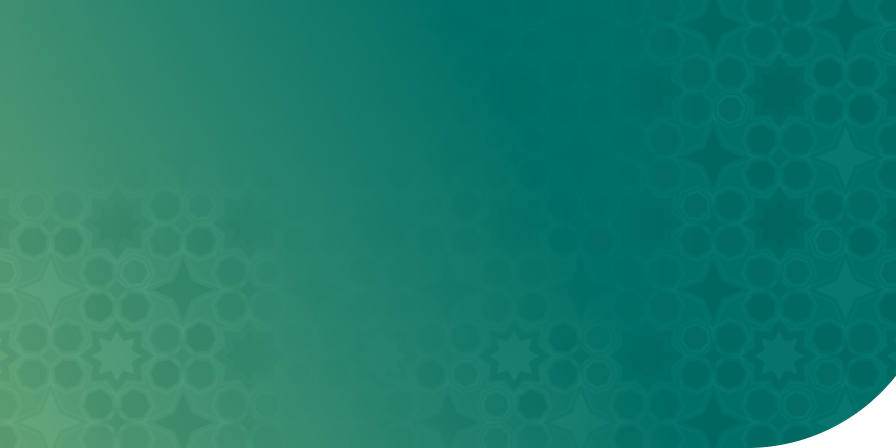
Give the GLSL for this background, as a Shadertoy shader.

```glsl
const float PI = 3.14159265;

float hash(vec2 p) {
    return fract(sin(dot(p, vec2(127.1, 311.7))) * 43758.5);
}

// Signed distance to a star with n tips at radius tip and notches at radius notch
float starDist(vec2 p, float n, float tip, float notch) {
    float a = abs(mod(atan(p.y, p.x) + PI / n, 2.0 * PI / n) - PI / n);
    vec2 q = length(p) * vec2(cos(a), sin(a));
    vec2 edge = notch * vec2(cos(PI / n), sin(PI / n)) - vec2(tip, 0.0);
    return dot(q - vec2(tip, 0.0), normalize(vec2(edge.y, -edge.x)));
}

// Heptagon with one side facing the lower right diagonal
float heptagonDist(vec2 p, float inradius) {
    float sector = 2.0 * PI / 7.0;
    float a = mod(atan(p.y, p.x) + PI / 4.0 + sector / 2.0, sector) - sector / 2.0;
    return length(p) * cos(a) - inradius;
}

float fill(float d, float px) {
    return clamp(0.5 - d / px, 0.0, 1.0);
}

float stroke(float d, float halfWidth, float px) {
    return fill(abs(d) - halfWidth, px);
}

// Light (positive) and dark (negative) tones of the star lattice
float latticeTone(vec2 q, float px) {
    vec2 cell = round(q), f = q - cell;
    vec2 a = abs(f);
    bool swapped = a.y > a.x;
    if (swapped) a = a.yx;

    // Heptagons, four around each cell edge midpoint
    vec2 hepId = cell * 8.0 + 2.0 * sign(f) + (swapped ? vec2(1, 0) : vec2(0));
    float h = hash(hepId);
    float hep = heptagonDist(a - vec2(0.368, 0.136), 0.13);
    float tone = 0.4 * stroke(hep, 0.011, px);
    tone -= (0.25 + 0.55 * h) * fill(hep + 0.03, px);
    if (h < 0.13) tone += 0.7 * stroke(hep + 0.035, 0.011, px);

    // Eight-pointed stars at cell centres
    float star = starDist(f, 8.0, 0.3, 0.215);
    float core = starDist(f, 8.0, 0.19, 0.12);
    bool lightCore = cell.y == -2.0 && mod(cell.x, 3.0) < 1.5;
    tone += 0.3 * stroke(star, 0.01, px) - 0.5 * fill(star + 0.02, px);
    tone += (lightCore ? 1.0 : -0.45) * fill(core, px);

    // Four-pointed stars at cell corners
    vec2 corner = floor(q);
    float cross4 = starDist(a - 0.5, 4.0, 0.23, 0.095);
    bool lightCross = corner.y == -3.0 ? mod(corner.x, 2.0) < 0.5
                                       : corner.y < 0.0 && mod(corner.x, 6.0) < 0.5;
    tone += (lightCross ? 0.65 : -0.75) * fill(cross4, px);
    tone += 0.3 * stroke(cross4 - 0.035, 0.009, px);

    // Small stars between the heptagons
    float gem = starDist(a - vec2(0.5, 0.0), 4.0, 0.14, 0.045);
    return tone - 0.7 * hash(round(q * 2.0) + 5.0) * fill(gem, px);
}

// Where the lattice shows through
float latticeVisibility(vec2 p) {
    float right = smoothstep(1.3, 1.62, p.x);
    float lowerLeft = (1.0 - smoothstep(0.4, 0.75, p.x)) * (1.0 - smoothstep(0.42, 0.7, p.y));
    vec2 m = (p - vec2(1.22, 0.13)) / vec2(0.3, 0.19);
    float lowerMiddle = exp(-dot(m, m));
    float faint = 0.05 + 0.17 * smoothstep(0.8, 1.2, p.x)
                + 0.12 * (1.0 - smoothstep(0.4, 0.7, p.y));
    return max(max(right, lowerLeft), max(lowerMiddle, faint));
}

void mainImage(out vec4 fragColor, in vec2 fragCoord) {
    vec2 p = fragCoord / iResolution.y;
    float px = 1.0 / iResolution.y;

    // Diagonal gradient, green to teal
    float t = clamp(dot(p, vec2(0.87, 0.48)) / 1.36, 0.0, 1.0);
    vec3 color = mix(vec3(0.38, 0.63, 0.465), vec3(0.0, 0.435, 0.405), t);

    // Star lattice
    float cellSize = 0.2958;
    float tone = latticeTone((p - vec2(1.7396, 0.7969)) / cellSize, px / cellSize);
    color += tone * latticeVisibility(p) * vec3(0.045, 0.042, 0.038);

    // White beyond the rounded lower right corner
    vec2 c = p - vec2(1.667, 0.4245);
    float outside = 1.0 - fill(length(vec2(max(c.x, 0.0), min(c.y, 0.0))) - 0.4245, px);
    color = mix(color, vec3(1.0), outside);

    fragColor = vec4(clamp(color, 0.0, 1.0), 1.0);
}
```
